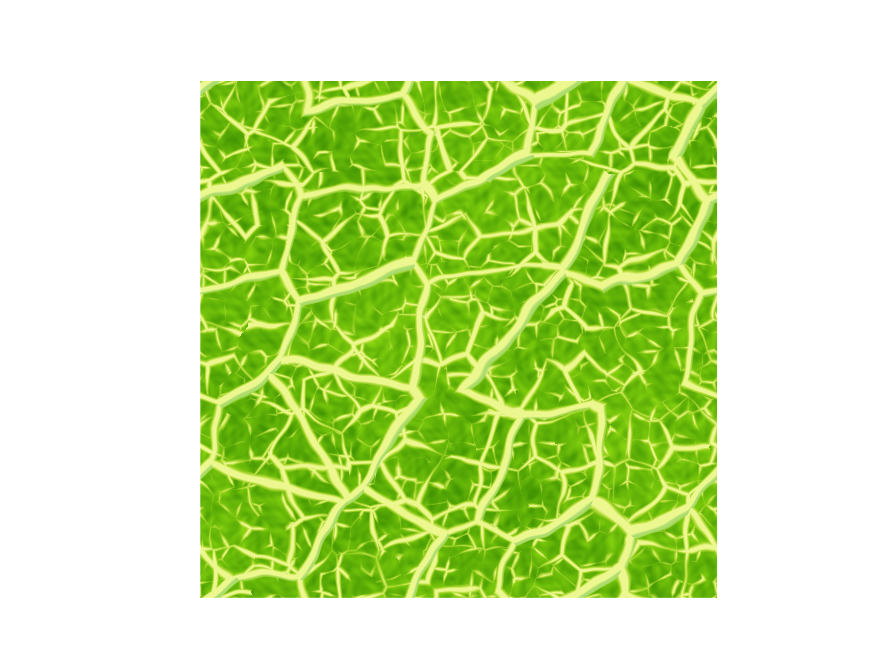
Reproduce this texture procedurally as a Shadertoy shader.

```glsl
// Square of green leaf with a branching net of pale veins, centred on white.

#define SIDE 0.769          // leaf side, in canvas heights
#define CENTRE vec2(0.016, -0.005)
#define MAIN_CELLS 5.0      // whole numbers of vein cells per side
#define SIDE_CELLS 11.0
#define TWIG_CELLS 23.0
#define MAIN_WIDTH 0.0058   // half widths, in leaf sides
#define SIDE_WIDTH 0.0046
#define TWIG_WIDTH 0.0028
#define WARP 0.022          // waviness of the veins
#define DROPPED 0.13        // share of missing vein segments
#define FIBRE 1.1           // strength of the fine leaf grain

const vec3 DARK_GREEN = vec3(0.33, 0.65, 0.02);
const vec3 MID_GREEN = vec3(0.44, 0.75, 0.04);
const vec3 LIME = vec3(0.68, 0.85, 0.19);
const vec3 CREAM = vec3(0.93, 0.97, 0.56);
const vec3 SHADE = vec3(0.64, 0.85, 0.42);
const vec2 ALONG = vec2(0.74, 0.67);    // direction of the thick veins
const vec2 ACROSS = vec2(0.67, -0.74);

vec2 hash2(vec2 c) {
    vec3 h = fract(c.xyx * vec3(0.1031, 0.1030, 0.0973));
    h += dot(h, h.yzx + 33.33);
    return fract((h.xx + h.yz) * h.zy);
}

// Gradient noise that wraps after a whole period
float corner(vec2 cell, vec2 offset, vec2 f, vec2 period) {
    float angle = 6.2832 * hash2(mod(cell + offset, period) + period.yx + 7.0).x;
    return dot(vec2(cos(angle), sin(angle)), f - offset);
}

float noise(vec2 p, vec2 period) {
    p *= period;
    vec2 c = floor(p), f = p - c;
    vec2 u = f * f * f * (f * (f * 6.0 - 15.0) + 10.0);
    float low = mix(corner(c, vec2(0, 0), f, period), corner(c, vec2(1, 0), f, period), u.x);
    float high = mix(corner(c, vec2(0, 1), f, period), corner(c, vec2(1, 1), f, period), u.x);
    return mix(low, high, u.y);
}

vec2 warp(vec2 p, float period) {
    vec2 n = vec2(period);
    return vec2(noise(p, n), noise(p, n + 1.0));
}

// Wrapped cell borders: x = depth inside a vein, y = offset to its shaded side
vec2 veins(vec2 p, float n, float halfWidth, float thicken, float stretch) {
    vec2 g = p * n, home = floor(g), nearCell = home, nearest = vec2(9.0);
    float nearRank = 0.0;
    mat2 metric = mat2(1.0) - (1.0 - 1.0 / stretch) * outerProduct(ALONG, ALONG);

    for (int j = -2; j <= 2; j++)
    for (int i = -2; i <= 2; i++) {
        vec2 cell = home + vec2(i, j);
        vec2 h = hash2(mod(cell, n) + 3.0 * n);
        vec2 r = metric * (cell + 0.1 + 0.8 * h - g);
        if (dot(r, r) < dot(nearest, nearest)) {
            nearest = r;
            nearCell = cell;
            nearRank = h.x + h.y;
        }
    }

    vec2 best = vec2(-1.0, 0.0);
    for (int j = -2; j <= 2; j++)
    for (int i = -2; i <= 2; i++) {
        if (i == 0 && j == 0) continue;
        vec2 cell = nearCell + vec2(i, j);
        vec2 h = hash2(mod(cell, n) + 3.0 * n);
        vec2 r = metric * (cell + 0.1 + 0.8 * h - g);
        vec2 normal = normalize(r - nearest);
        float d = dot(0.5 * (r + nearest), normal) / n;
        float rank = fract(3.7 * (nearRank + h.x + h.y));
        float tilt = smoothstep(0.75, 0.97, abs(dot(normal, ACROSS)));
        float w = halfWidth * mix(0.75, 1.25, rank) * (1.0 + thicken * tilt);
        w -= 0.05 * step(rank, DROPPED);
        if (w - d > best.x) best = vec2(w - d, -d * dot(normal, ACROSS));
    }
    return best;
}

// Short strokes whose direction changes from patch to patch
float fibres(vec2 p) {
    vec2 q = vec2(p.x + p.y, p.x - p.y);
    float turn = smoothstep(-0.12, 0.12, noise(p, vec2(15)));
    float slanted = mix(noise(q, vec2(50, 15)), noise(q, vec2(15, 50)), turn);
    float upright = mix(noise(p, vec2(22, 66)), noise(p, vec2(66, 22)), turn);
    return slanted + upright;
}

void mainImage(out vec4 fragColor, in vec2 fragCoord) {
    vec2 p = ((fragCoord - 0.5 * iResolution.xy) / iResolution.y - CENTRE) / SIDE + 0.5;
    float pixel = 1.0 / (iResolution.y * SIDE);

    // Three generations of veins; the finer ones taper out
    vec2 q = p + WARP * warp(p, 7.0) + 0.4 * WARP * warp(p, 19.0);
    float sideTaper = clamp(0.65 + 3.0 * noise(p, vec2(9)), -1.5, 1.0);
    float twigTaper = clamp(0.1 + 4.0 * noise(p, vec2(27)), -1.5, 1.0);
    vec2 trunk = veins(q, MAIN_CELLS, MAIN_WIDTH, 0.75, 1.4);
    float branch = veins(q, SIDE_CELLS, SIDE_WIDTH * sideTaper, 0.0, 1.0).x;
    float twig = veins(q, TWIG_CELLS, TWIG_WIDTH * twigTaper, 0.0, 1.0).x;
    float depth = max(trunk.x, max(branch, twig));

    // Leaf flesh: broad patches, grain and a glow beside the veins
    float tone = 0.3 + 0.9 * noise(p, vec2(3)) + FIBRE * fibres(p);
    tone += 0.35 * smoothstep(-0.02, 0.0, depth);
    vec3 colour = mix(DARK_GREEN, MID_GREEN, clamp(tone, -0.6, 1.9));

    // Lime fringe, cream core and a cool flank on the thick veins
    colour = mix(colour, LIME, smoothstep(-0.0035, 0.0008, depth));
    colour = mix(colour, CREAM, smoothstep(-0.0005, 0.003, depth));
    float flank = smoothstep(0.002, 0.006, trunk.y) * smoothstep(-0.003, 0.001, trunk.x);
    colour = mix(colour, SHADE, 0.85 * flank);

    // White surround
    vec2 edge = abs(p - 0.5) - 0.5;
    float leaf = 1.0 - smoothstep(-0.5 * pixel, 0.5 * pixel, max(edge.x, edge.y));
    fragColor = vec4(mix(vec3(1.0), colour, leaf), 1.0);
}
```
